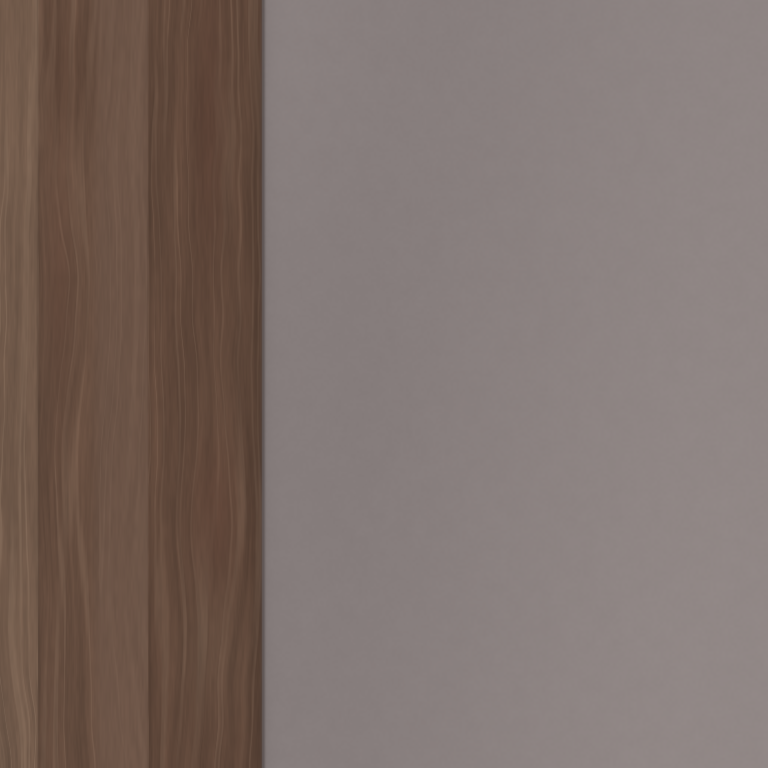
This texture is drawn by a WebGL 1 fragment shader. Its source:

```glsl
precision highp float;
// Brown wood planks with vertical grain beside a smooth warm-grey panel.
uniform vec2 u_resolution;

const float EDGE_X = 0.3415;
const float SEAM_A = 0.050;
const float SEAM_B = 0.127;
const float SEAM_C = 0.193;
const vec3 WOOD_DARK = vec3(0.355, 0.265, 0.215);
const vec3 WOOD_MID = vec3(0.400, 0.305, 0.250);
const vec3 WOOD_PALE = vec3(0.438, 0.350, 0.290);
const vec3 WOOD_RED = vec3(0.385, 0.275, 0.225);
const vec3 PANEL_DARK = vec3(0.510, 0.475, 0.472);
const vec3 PANEL_LIGHT = vec3(0.568, 0.530, 0.524);
const vec3 GAP_COLOR = vec3(0.335, 0.300, 0.295);

float hash(vec2 p) {
  vec3 q = fract(vec3(p.xyx) * 0.1031);
  q += dot(q, q.yzx + 33.33);
  return fract((q.x + q.y) * q.z);
}

float noise(vec2 p) {
  vec2 i = floor(p);
  vec2 f = fract(p);
  f = f * f * (3.0 - 2.0 * f);
  float low = mix(hash(i), hash(i + vec2(1.0, 0.0)), f.x);
  float high = mix(hash(i + vec2(0.0, 1.0)), hash(i + vec2(1.0, 1.0)), f.x);
  return mix(low, high, f.y);
}

float fbm(vec2 p) {
  float sum = 0.0;
  float weight = 0.5;
  for (int i = 0; i < 4; i++) {
    sum += weight * noise(p);
    p = p * 2.03 + 17.7;
    weight *= 0.5;
  }
  return sum / 0.9375;
}

// Soft elliptical spot, one at its centre.
float spot(vec2 p, vec2 center, vec2 radius) {
  vec2 d = (p - center) / radius;
  return exp(-dot(d, d));
}

// Spreads the grain sideways around a lens-shaped heart.
float spreadGrain(vec2 p, float x, vec2 center, vec2 radius, float amount) {
  return x - (p.x - center.x) * amount * spot(p, center, radius);
}

vec3 wood(vec2 p) {
  float inB = smoothstep(SEAM_A - 0.002, SEAM_A + 0.002, p.x);
  float inC = smoothstep(SEAM_B - 0.014, SEAM_B + 0.008, p.x);
  float inD = smoothstep(SEAM_C - 0.002, SEAM_C + 0.002, p.x);
  float plank = step(SEAM_A, p.x) + 2.0 * step(SEAM_C, p.x);

  // Bend the grain coordinate, then stretch noise along the planks.
  float x = p.x + 0.020 * (noise(vec2(p.x * 8.0 + plank * 9.0, p.y * 5.0)) - 0.5);
  x += 0.005 * (noise(vec2(p.x * 20.0, p.y * 17.0 + plank * 5.0)) - 0.5);
  x = spreadGrain(p, x, vec2(0.280, 0.310), vec2(0.045, 0.10), 0.75);
  x = spreadGrain(p, x, vec2(0.272, 0.840), vec2(0.030, 0.20), 0.55);
  x = spreadGrain(p, x, vec2(0.197, 0.230), vec2(0.050, 0.13), 0.60);
  x = spreadGrain(p, x, vec2(0.080, 0.640), vec2(0.030, 0.16), 0.60);
  float broad = fbm(vec2(x * 45.0 + plank * 13.0, p.y * 2.5));
  float fine = fbm(vec2(x * 230.0, p.y * 7.0 + plank * 4.0));
  float pores = noise(vec2(p.x * 420.0, p.y * 55.0));
  float ring = abs(2.0 * noise(vec2(x * 130.0 + plank * 7.0, p.y * 1.8)) - 1.0);
  float streak = 1.0 - smoothstep(0.04, 0.32, ring);

  // Base tone of each plank with its darker and redder areas.
  vec3 color = mix(WOOD_PALE, WOOD_MID, inB * 0.85);
  color = mix(color, WOOD_PALE * vec3(0.975, 0.96, 0.98), inC * 0.75);
  color = mix(color, mix(WOOD_MID, WOOD_DARK, 0.35), inD);
  color = mix(color, WOOD_DARK, 0.75 * inB * spot(p, vec2(0.085, 0.90), vec2(0.040, 0.10)));
  float red = spot(p, vec2(0.278, 0.32), vec2(0.026, 0.09));
  red += spot(p, vec2(0.272, 0.84), vec2(0.020, 0.17));
  red += 0.6 * spot(p, vec2(0.078, 0.62), vec2(0.018, 0.18));
  color = mix(color, WOOD_RED, clamp(red, 0.0, 1.0) * 0.7);
  color = mix(color, WOOD_PALE, 0.35 * inD * spot(p, vec2(0.275, 0.16), vec2(0.04, 0.08)));

  // Grain contrast is calmer in the pale middle strip.
  float calm = 1.0 - 0.65 * inC * (1.0 - inD);
  float quietHeart = 1.0 - 0.6 * clamp(red, 0.0, 1.0);
  color *= 1.0 + calm * (0.20 * (broad - 0.5) + 0.16 * (fine - 0.5));
  color *= 1.0 + 0.05 * (pores - 0.5);
  float figure = mix(0.3, 1.0, noise(vec2(p.x * 30.0, p.y * 6.0)));
  color += vec3(0.050, 0.048, 0.042) * (streak - 0.3) * figure * calm * quietHeart;

  // Plank seams and shading towards the panel.
  float seam = spot(vec2(p.x, 0.0), vec2(SEAM_A, 0.0), vec2(0.0025, 1.0));
  seam += spot(vec2(p.x, 0.0), vec2(SEAM_C + 0.002, 0.0), vec2(0.0025, 1.0));
  color *= 1.0 - 0.07 * seam;
  return color * (1.0 - 0.10 * smoothstep(EDGE_X - 0.025, EDGE_X, p.x));
}

vec3 panel(vec2 p) {
  float light = 0.30 + 0.65 * smoothstep(0.42, 1.0, p.x);
  light += 0.30 * (0.5 - p.y) * smoothstep(0.35, 0.75, p.x);
  light += 0.22 * spot(p, vec2(0.37, 1.0), vec2(0.15, 0.35));
  light -= 0.12 * spot(p, vec2(0.46, 0.55), vec2(0.13, 0.40));
  vec3 color = mix(PANEL_DARK, PANEL_LIGHT, clamp(light, 0.0, 1.0));
  float mottle = fbm(p * 55.0) - 0.5;
  float grit = noise(p * 260.0) - 0.5;
  color += 0.010 * mottle + 0.006 * grit;
  return color * (1.0 - 0.06 * exp(-(p.x - EDGE_X) / 0.010));
}

void main() {
  vec2 p = gl_FragCoord.xy / u_resolution;
  float soft = max(0.0012, 0.75 / u_resolution.x);
  float side = smoothstep(EDGE_X - soft, EDGE_X + soft, p.x);
  vec3 color = mix(wood(p), panel(max(p, vec2(EDGE_X, 0.0))), side);
  float gap = spot(vec2(p.x, 0.0), vec2(EDGE_X + 0.0012, 0.0), vec2(0.0025, 1.0));
  gl_FragColor = vec4(mix(color, GAP_COLOR, 0.75 * gap), 1.0);
}
```
